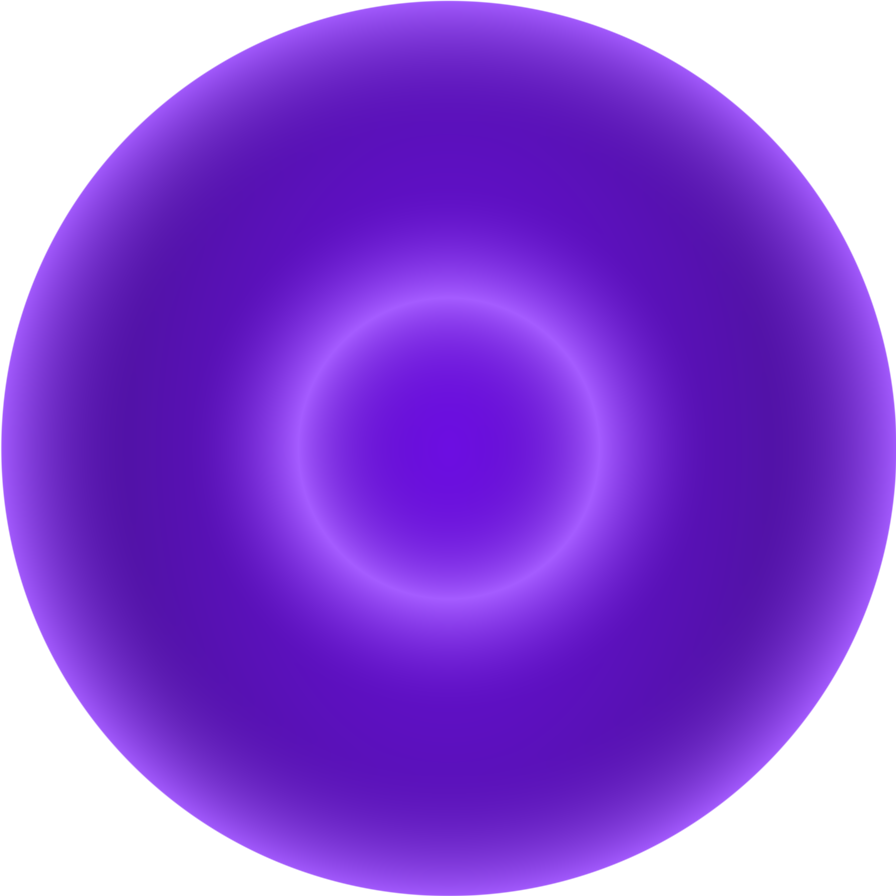
A Shadertoy shader for this background:

```glsl
#define CENTER vec2(0.501, 0.4995)
#define DISC_RADIUS 0.4995
#define RING_RADIUS 0.168
#define RING_FADE 0.128
#define RIM_START 0.345
#define BASE_REACH 0.36
#define VERTICAL_STRETCH 0.65
#define CORE_COLOR vec3(0.425, 0.055, 0.885)
#define DARK_COLOR vec3(0.320, 0.070, 0.655)
#define GLOW_COLOR vec3(0.645, 0.360, 1.000)

// Bright core fading to dark sides, stretched vertically
vec3 baseColor(vec2 p) {
    float reach = length(p * vec2(1.0, VERTICAL_STRETCH)) / BASE_REACH;
    return mix(CORE_COLOR, DARK_COLOR, clamp(reach, 0.0, 1.0));
}

// Glow peaking on the inner ring, with a different falloff on each side
float ringGlow(float radius) {
    float inside = pow(radius / RING_RADIUS, 3.0);
    float outside = clamp(1.0 - (radius - RING_RADIUS) / RING_FADE, 0.0, 1.0);
    return radius < RING_RADIUS ? inside : outside * outside;
}

// Glow rising towards the edge of the disc
float rimGlow(float radius) {
    float rise = clamp((radius - RIM_START) / (DISC_RADIUS - RIM_START), 0.0, 1.0);
    return 0.96 * pow(rise, 2.2);
}

void mainImage(out vec4 fragColor, in vec2 fragCoord) {
    float size = min(iResolution.x, iResolution.y);
    vec2 p = (fragCoord - 0.5 * iResolution.xy) / size + 0.5 - CENTER;
    float radius = length(p);
    float pixel = 1.0 / size;

    float glow = max(ringGlow(radius), rimGlow(radius));
    vec3 disc = mix(baseColor(p), GLOW_COLOR, glow);

    // Disc on white with a smooth edge
    float outsideDisc = smoothstep(-pixel, pixel, radius - DISC_RADIUS);
    fragColor = vec4(mix(disc, vec3(1.0), outsideDisc), 1.0);
}
```
